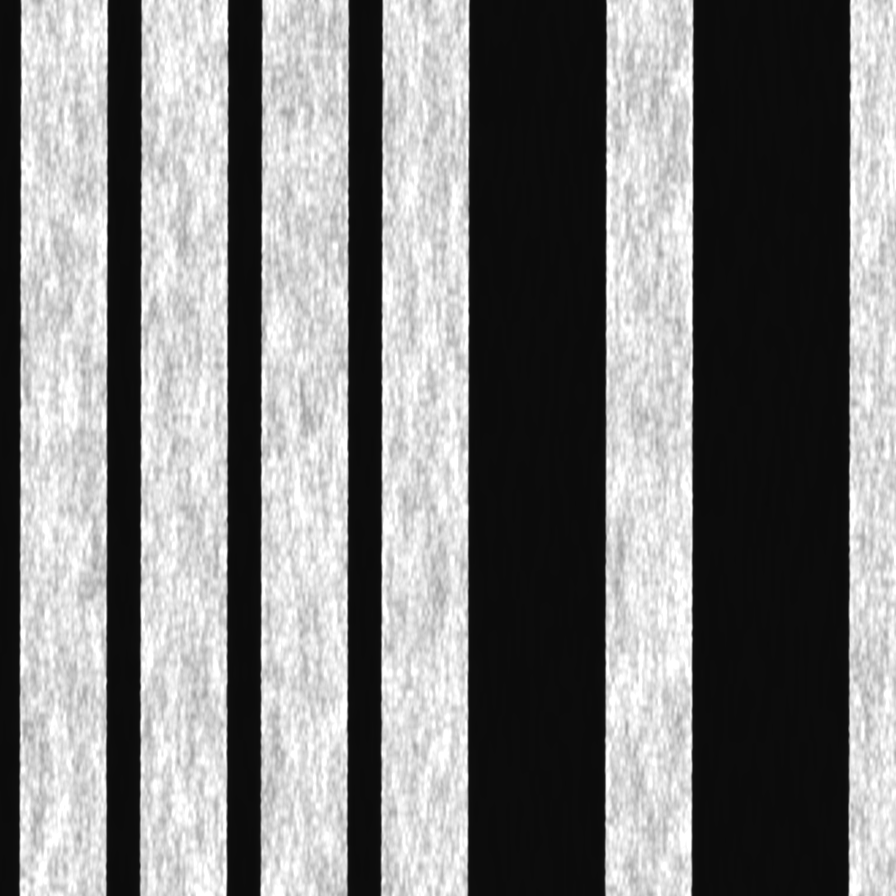
Write a Shadertoy shader that draws this pattern.

```glsl
// Upright bars of brushed, pale metal on a near-black ground.
// Bars are soft interval masks with a slight lean; their grain layers
// stretched value noise, cellular flecks and slow sines.

const int BAR_COUNT = 6;
const float FIRST_LEFT = 0.0228;   // left edge of the first bar
const float BAR_PITCH = 0.1345;    // spacing of the four close bars
const float BAR_WIDTH = 0.0966;
const float FIFTH_LEFT = 0.6763;
const float SIXTH_LEFT = 0.9482;
const float LEAN = 0.0016;         // sideways drift from bottom to top
const float EDGE_BLUR = 0.0016;
const float RIM_WIDTH = 0.0022;
const float RIM_GAIN = 0.10;
const float GROUND_LEVEL = 0.045;
const float METAL_LEVEL = 0.865;
const vec2 FINE_SCALE = vec2(330.0, 120.0);
const vec2 STREAK_SCALE = vec2(190.0, 32.0);
const vec2 BROAD_SCALE = vec2(65.0, 11.0);
const vec2 FLECK_SCALE = vec2(170.0, 95.0);

float hash(vec2 p) {
    vec3 q = fract(vec3(p.xyx) * 0.1031);
    q += dot(q, q.yzx + 33.33);
    return fract((q.x + q.y) * q.z);
}

float valueNoise(vec2 p) {
    vec2 cell = floor(p);
    vec2 f = fract(p);
    f = f * f * (3.0 - 2.0 * f);
    float low = mix(hash(cell), hash(cell + vec2(1.0, 0.0)), f.x);
    float high = mix(hash(cell + vec2(0.0, 1.0)), hash(cell + 1.0), f.x);
    return mix(low, high, f.y);
}

// Distance to the nearest scattered cell point
float cellNoise(vec2 p) {
    vec2 cell = floor(p);
    float nearest = 4.0;
    for (int j = -1; j <= 1; j++) {
        for (int i = -1; i <= 1; i++) {
            vec2 c = cell + vec2(i, j);
            vec2 offset = c + vec2(hash(c), hash(c + 57.0)) - p;
            nearest = min(nearest, dot(offset, offset));
        }
    }
    return sqrt(nearest);
}

float barLeft(int i) {
    if (i == 4) return FIFTH_LEFT;
    if (i == 5) return SIXTH_LEFT;
    return FIRST_LEFT + BAR_PITCH * float(i);
}

// Signed distance to the closest bar, positive inside
float barDistance(float x) {
    float inside = -1.0;
    for (int i = 0; i < BAR_COUNT; i++) {
        float center = barLeft(i) + 0.5 * BAR_WIDTH;
        inside = max(inside, 0.5 * BAR_WIDTH - abs(x - center));
    }
    return inside;
}

float metalGrain(vec2 p) {
    float fine = valueNoise(p * FINE_SCALE) - 0.5;
    float streak = valueNoise(p * STREAK_SCALE + 19.0) - 0.5;
    float broad = valueNoise(p * BROAD_SCALE + 71.0) - 0.5;
    float fleck = 0.5 - cellNoise(p * FLECK_SCALE);
    float drift = sin(p.y * 23.0 + 2.0 * sin(p.x * 17.0)) * sin(p.x * 31.0 + p.y * 9.0);
    return METAL_LEVEL + 0.20 * fine + 0.21 * streak + 0.12 * broad
        + 0.13 * fleck + 0.015 * drift;
}

void mainImage(out vec4 fragColor, in vec2 fragCoord) {
    vec2 uv = fragCoord / iResolution.xy;
    vec2 p = vec2(uv.x - LEAN * (uv.y - 0.5), uv.y);

    // Slightly ragged bar edges
    float rag = 0.0008 * (valueNoise(vec2(p.x * 20.0, p.y * 150.0)) - 0.5);
    float inside = barDistance(p.x) + rag;
    float blur = max(EDGE_BLUR, 0.75 / iResolution.x);
    float mask = smoothstep(-blur, blur, inside);

    // Broken bright rim just within each edge
    float rimOffset = (inside - RIM_WIDTH) / RIM_WIDTH;
    float rim = exp(-rimOffset * rimOffset) * valueNoise(p * vec2(40.0, 130.0));
    float metal = clamp(metalGrain(p) + RIM_GAIN * rim, 0.6, 1.0);

    // Faint brushing and spill of light on the ground
    float ground = GROUND_LEVEL + 0.008 * (valueNoise(p * STREAK_SCALE) - 0.5);
    ground += 0.03 * exp(min(inside, 0.0) * 350.0);

    fragColor = vec4(vec3(mix(ground, metal, mask)), 1.0);
}
```
